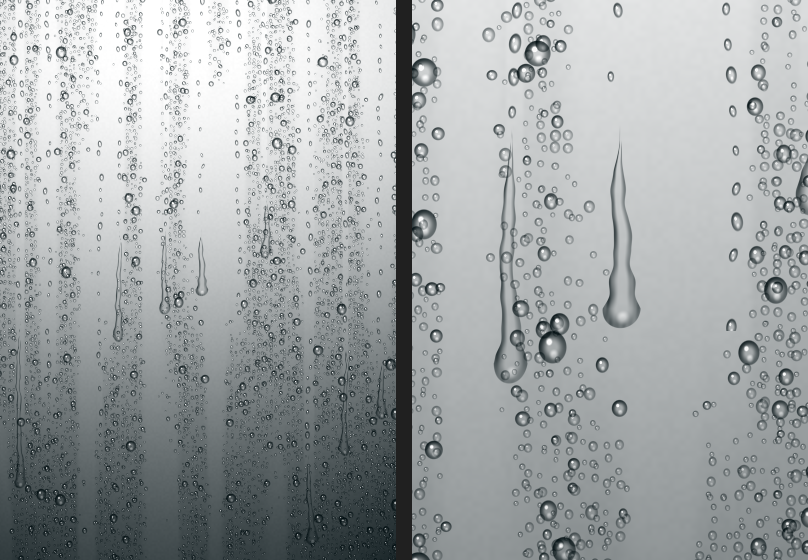
Left, the full canvas; right, a detail of the centre.
Reproduce this texture procedurally as a WebGL 2 fragment shader.

```glsl
#version 300 es
precision highp float;
// Rain drops on a misted window in front of a grey sky that darkens downwards.
// Jittered grids of lens-like drops at several sizes are thinned along vertical
// tracks; each track carries beads and may end in a wavy rivulet with a heavy head.

#define TRACKS 11
#define WIDTH 0.707
#define MIST_CELL 0.0078
#define SMALL_CELL 0.0155
#define LARGE_CELL 0.042
#define BEAD_STEP 0.021
#define RIVULET_HALF 0.0036
#define HEAD_HALF 0.0098
#define SKY_DARK 0.15
#define SKY_RANGE 0.83
#define TINT vec3(-0.04, 0.012, 0.025)

uniform vec2 u_resolution;
out vec4 fragColor;

vec3 hash3(vec2 p) {
    vec3 q = fract(p.xyx * vec3(0.1031, 0.1030, 0.0973));
    q += dot(q, q.yxz + 33.33);
    return fract((q.xxy + q.yzz) * q.zyx);
}

float noise(vec2 p) {
    vec2 i = floor(p), f = fract(p);
    f = f * f * (3.0 - 2.0 * f);
    return mix(mix(hash3(i).x, hash3(i + vec2(1, 0)).x, f.x),
               mix(hash3(i + vec2(0, 1)).x, hash3(i + vec2(1, 1)).x, f.x), f.y);
}

// Track: centre x, head height, rivulet length, half width of the cleared channel
vec4 track(int i) {
    vec3 h = hash3(vec2(float(i) * 7.3 + 2.0, 41.0));
    vec3 k = hash3(vec2(float(i) * 3.7 + 9.0, 87.0));
    return vec4((float(i) + 0.2 + 0.6 * h.x) / float(TRACKS) * WIDTH,
                0.03 + 0.58 * h.y, mix(0.09, 0.4, h.z * (1.0 - h.y)),
                mix(0.005, 0.019, k.x * k.x));
}

float trackX(vec4 t, float y) {
    return t.x + 0.010 * (noise(vec2(y * 14.0, t.x * 90.0)) - 0.5)
               + 0.004 * (noise(vec2(y * 55.0, t.x * 70.0)) - 0.5);
}

// How much condensation remains at a point, 0 in the cleared channels
float wetness(vec2 p) {
    float wet = smoothstep(0.18, 0.45, noise(vec2(p.x * 26.0, p.y * 1.6)));
    for (int i = 0; i < TRACKS; i++) {
        vec4 t = track(i);
        float inside = 1.0 - smoothstep(0.7, 1.3, abs(p.x - t.x) / t.w);
        wet *= 1.0 - inside * smoothstep(t.y - 0.02, t.y + 0.2, p.y);
    }
    return wet;
}

// Lens shading: dark rim, light pooled low, small glint above; q in radii
float drop(float lum, vec2 q, float soft, float strength) {
    float d = length(q);
    float mask = 1.0 - smoothstep(1.0 - soft, 1.0 + soft, d);
    float rim = smoothstep(0.25, 0.95, d) * (0.8 + 0.2 * q.y - 0.15 * q.x);
    float body = lum * mix(0.98, 0.22, rim);
    body += 0.22 * (1.0 - smoothstep(0.1, 0.42, length(q - vec2(0.1, -0.48))));
    body += 0.5 * (1.0 - smoothstep(0.08, 0.3, length(q - vec2(-0.25, 0.35))));
    return mix(lum, min(body, 0.98), mask * strength);
}

// One layer of scattered drops, at most one per cell
float drops(float lum, vec2 p, float cell, vec2 radii, vec2 amount, float strength, float seed) {
    vec2 g = p / cell + seed * 0.37;
    g.y += 7.0 * hash3(vec2(floor(g.x), seed)).x;
    vec2 id = floor(g) + seed * 13.0;
    vec3 h = hash3(id), k = hash3(id + 57.0);
    float r = mix(radii.x, radii.y, h.z * h.z);
    vec2 d = (fract(g) - mix(vec2(1.2 * r), vec2(1.0 - 1.2 * r), h.xy)) * cell;
    vec2 centre = p - d;
    float keep = mix(amount.x, amount.y, centre.y) * wetness(centre);
    if (k.x > keep) return lum;
    r *= cell;
    float soft = min(0.75 / (u_resolution.y * r), 0.9);
    return drop(lum, d / (r * vec2(1.0, mix(0.95, 1.2, k.y))), soft, strength);
}

void main() {
    vec2 p = gl_FragCoord.xy / u_resolution.y;
    float pixel = 1.0 / u_resolution.y;

    // Sky behind the glass
    float lum = SKY_DARK + SKY_RANGE * smoothstep(-0.25, 0.95, p.y);
    lum -= 0.6 * (p.x - 0.3) * (p.x - 0.3);
    lum += 0.03 * (1.0 - wetness(p)) + 0.015 * (noise(p * 300.0) - 0.5);

    // Condensation from mist to large drops; amounts are at bottom and top
    lum = drops(lum, p, MIST_CELL, vec2(0.18, 0.40), vec2(0.75, 0.6), 0.50, 1.0);
    lum = drops(lum, p, MIST_CELL * 1.3, vec2(0.15, 0.38), vec2(0.5, 0.6), 0.6, 2.0);
    lum = drops(lum, p, SMALL_CELL, vec2(0.14, 0.34), vec2(0.2, 0.65), 0.9, 3.0);
    lum = drops(lum, p, LARGE_CELL * 0.6, vec2(0.13, 0.24), vec2(0.25, 0.4), 1.0, 4.0);
    lum = drops(lum, p, LARGE_CELL, vec2(0.11, 0.24), vec2(0.35, 0.4), 1.0, 5.0);

    for (int i = 0; i < TRACKS; i++) {
        vec4 t = track(i);
        float dx = p.x - trackX(t, p.y), rise = p.y - t.y;

        // Beads left behind above the rivulet
        float row = floor(p.y / BEAD_STEP);
        vec3 h = hash3(vec2(row, float(i) * 5.0 + 200.0));
        float r = mix(0.0018, 0.0042, h.z * h.z);
        vec2 bead = vec2(dx + 0.004 * (h.x - 0.5), p.y - (row + mix(0.35, 0.65, h.y)) * BEAD_STEP);
        if (h.x > 0.25 && rise > t.z)
            lum = drop(lum, bead / (r * vec2(1.0, 1.6)), min(0.75 * pixel / r, 0.9), 0.9);

        // Rivulet widening into its head
        if (hash3(vec2(float(i), 311.0)).x < 0.25) continue;
        float w = mix(RIVULET_HALF, HEAD_HALF, exp(-max(rise, 0.0) / 0.025));
        w *= 0.8 + 0.4 * noise(vec2(p.y * 110.0, float(i) * 9.0));
        w = max(w * (1.0 - smoothstep(0.6 * t.z, t.z, rise)), 0.0004);
        vec2 q = vec2(dx / w, min(rise, 0.0) / (HEAD_HALF * 1.2));
        float streak = noise(vec2(dx * 500.0, p.y * 70.0 + float(i) * 8.0));
        float fade = 1.0 - smoothstep(0.85 * t.z, t.z, rise);
        lum = drop(lum, q, min(0.75 * pixel / w, 0.9), fade * (0.55 + 0.45 * streak));
    }

    fragColor = vec4(clamp(lum + (1.0 - lum) * TINT, 0.0, 1.0), 1.0);
}
```
